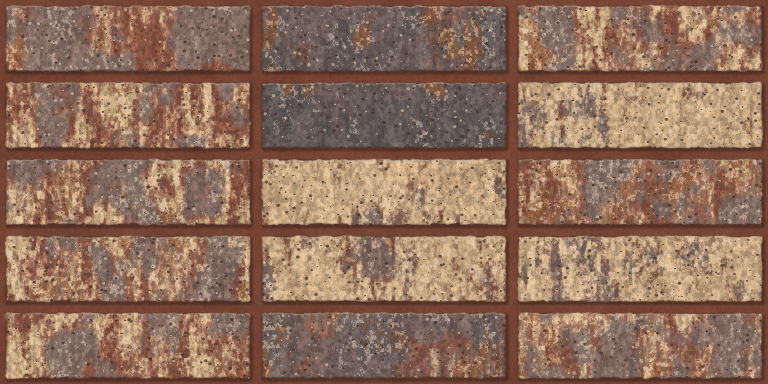
Give the GLSL for this texture, as a Shadertoy shader.

```glsl
// Weathered clay bricks in a stack bond, three across and five down, in red mortar.

const vec2 GRID = vec2(3.0, 5.0);            // bricks across and down
const vec2 WALL = vec2(2.0, 1.0);            // wall size, height = 1
const vec2 BRICK_HALF = vec2(0.317, 0.084);  // half size of a brick face
const float CORNER = 0.005;
const float RAGGED = 0.007;                  // roughness of the outline
const vec2 SHADOW_SHIFT = vec2(0.003, -0.005);
const float SHADOW_REACH = 0.010;

const vec3 MORTAR   = vec3(0.46, 0.265, 0.205);
const vec3 CLAY     = vec3(0.54, 0.33, 0.26);
const vec3 TAN      = vec3(0.66, 0.51, 0.41);
const vec3 LIME     = vec3(0.80, 0.69, 0.54);
const vec3 ASH      = vec3(0.49, 0.43, 0.41);
const vec3 CHARCOAL = vec3(0.36, 0.33, 0.335);
const vec3 RUST     = vec3(0.60, 0.36, 0.22);
const vec3 SALT     = vec3(0.84, 0.77, 0.69);
const vec3 PIT      = vec3(0.27, 0.19, 0.16);

// Firing of each brick from the bottom row up: -1 charred, 0 red, 1 limed
const float FIRING[15] = float[15](
     0.10, -0.60, 0.15,
     0.15,  0.75, 0.90,
     0.25,  0.85, -0.10,
     0.10, -1.00, 0.90,
    -0.25, -0.75, 0.10);

vec2 hash2(vec2 p) {
    vec3 q = fract(p.xyx * vec3(0.1031, 0.1030, 0.0973));
    q += dot(q, q.yzx + 33.33);
    return fract((q.xx + q.yz) * q.zy);
}

// Smooth cellular noise: random cell values blended by distance
float cellNoise(vec2 p) {
    vec2 cell = floor(p), f = p - cell;
    float sum = 0.0, total = 0.0;
    for (int y = -1; y <= 1; y++)
    for (int x = -1; x <= 1; x++) {
        vec2 o = vec2(x, y);
        vec2 h = hash2(cell + o);
        vec2 r = o + 0.25 + 0.5 * h - f;
        float w = exp(-6.0 * dot(r, r));
        sum += w * fract(h.x * 7.3 + h.y * 13.7);
        total += w;
    }
    return sum / total;
}

// Layered cellular noise, stretched to fill 0..1
float layers(vec2 p) {
    float sum = 0.0, amp = 0.5;
    for (int i = 0; i < 4; i++) {
        sum += amp * cellNoise(p);
        p = p * 2.1 + 17.3;
        amp *= 0.55;
    }
    return clamp((sum / 1.01 - 0.5) * 2.0 + 0.5, 0.0, 1.0);
}

// Scattered round spots of random size, at most one per cell
float spots(vec2 p, float size) {
    vec2 cell = floor(p), f = p - cell;
    float mask = 0.0;
    for (int y = -1; y <= 1; y++)
    for (int x = -1; x <= 1; x++) {
        vec2 o = vec2(x, y);
        vec2 h = hash2(cell + o);
        float radius = size * pow(fract(h.x * 9.1 + h.y * 5.7), 3.0) + 0.01;
        mask = max(mask, 1.0 - smoothstep(0.4 * radius, radius, length(o + h - f)));
    }
    return mask;
}

float brickDistance(vec2 p) {
    vec2 q = abs(p) - BRICK_HALF + CORNER;
    return length(max(q, 0.0)) + min(max(q.x, q.y), 0.0) - CORNER;
}

vec3 brickFace(vec2 s, float firing, float edge, float top) {
    float broad = layers(s * vec2(11.0, 8.0));
    float stain = layers(s * vec2(17.0, 9.0) + 31.0);
    float streak = layers(s * vec2(48.0, 10.0) + 57.0);
    float grain = layers(s * vec2(110.0, 90.0) + 83.0);
    float charred = max(-firing, 0.0), limed = max(firing, 0.0);

    // Body colour, smoke stains and lime wash
    vec3 col = mix(CLAY, TAN, smoothstep(0.2, 0.8, 0.55 * stain + 0.45 * streak));
    col = mix(col, ASH, 0.75 * smoothstep(0.45, 0.75, broad + 0.3 * charred - 0.15 * limed));
    col = mix(col, CHARCOAL, 0.85 * smoothstep(0.2, 1.0, charred + 0.3 * (stain - 0.5)));
    col = mix(col, RUST, 0.6 * smoothstep(0.72, 0.9, 0.7 * stain + 0.4 * (1.0 - broad)));
    float wash = 0.5 * (1.0 - broad) + 0.3 * streak + 0.2 * grain + 0.42 * firing;
    col = mix(col, LIME, 0.85 * smoothstep(0.52, 0.85, wash));

    // Grain, salt bloom, pits and specks
    col *= 1.0 + 0.30 * (grain - 0.5) + 0.12 * (streak - 0.5);
    col = mix(col, SALT, 0.45 * smoothstep(0.68, 0.9, grain) * smoothstep(0.4, 0.7, stain));
    col = mix(col, SALT, 0.65 * spots(s * 42.0 + 11.0, 0.24));
    col = mix(col, PIT, 0.75 * spots(s * vec2(46.0, 54.0), 0.30));

    // Worn pale rim along the top, darker rim elsewhere
    float rim = smoothstep(-0.006, 0.0, edge);
    return mix(col, mix(col * 0.82, SALT, 0.6 * top), rim * (0.4 + 0.6 * grain));
}

void mainImage(out vec4 fragColor, in vec2 fragCoord) {
    float pixel = 1.0 / iResolution.y;
    vec2 uv = fragCoord / iResolution.xy * WALL;
    vec2 pitch = WALL / GRID;
    vec2 id = min(floor(uv / pitch), GRID - 1.0);
    vec2 p = uv - (id + 0.5) * pitch;
    vec2 s = p + 3.0 + 40.0 * hash2(id + 5.0);
    float firing = FIRING[int(id.x + id.y * GRID.x)];

    // Mortar with sandy grain and the shadow cast by the brick
    float sand = cellNoise(uv * 140.0);
    vec3 col = MORTAR * (0.95 + 0.10 * sand + 0.10 * (cellNoise(uv * 14.0) - 0.5));
    float shadow = 1.0 - smoothstep(0.0, SHADOW_REACH, brickDistance(p - SHADOW_SHIFT));
    col *= 1.0 - 0.28 * shadow;

    // Brick with a chipped outline
    float chips = 0.6 * cellNoise(s * 38.0) + 0.4 * cellNoise(s * 110.0);
    float edge = brickDistance(p) + RAGGED * (chips - 0.5);
    float top = smoothstep(0.85, 0.95, p.y / BRICK_HALF.y);
    float cover = 1.0 - smoothstep(-pixel, pixel, edge);
    col = mix(col, brickFace(s, firing, edge, top), cover);

    fragColor = vec4(clamp(col, 0.0, 1.0), 1.0);
}
```
